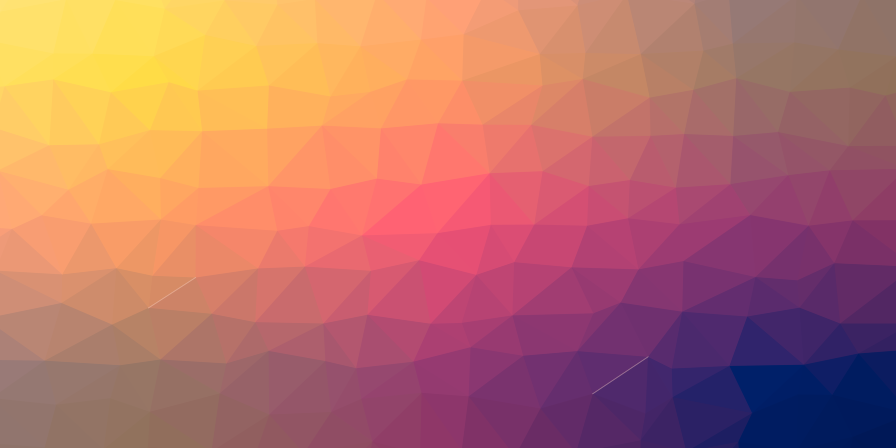
This background is drawn by a Shadertoy shader. Its source:

```glsl
// Low-poly sunset: a jittered lattice is split into flat triangles, each tinted
// at its centroid. One colour ramp runs rightward and again downward; the two
// are averaged in Lab space, giving muted greys in the opposite corners.

const vec2 CELL = vec2(0.118, 0.1);      // lattice spacing, in canvas heights
const vec2 JITTER = vec2(0.62, 0.52);    // vertex wander, in cells
const vec3 HAIRLINE = vec3(1.0, 0.85, 0.8);

// Ramp colours as Lab
const vec3 PALE_YELLOW = vec3(91.0, -1.0, 56.0);
const vec3 YELLOW = vec3(89.0, -2.0, 75.0);
const vec3 PINK = vec3(61.5, 66.0, 20.0);
const vec3 NAVY = vec3(16.0, 23.0, -46.0);
const vec3 DEEP_NAVY = vec3(11.0, 19.5, -39.0);

float hash(vec2 p) {
    return fract(sin(dot(p, vec2(127.1, 311.7))) * 43758.5453);
}

vec2 latticePoint(vec2 id) {
    vec2 offset = vec2(hash(id), hash(id + 19.7)) - 0.5;
    return (id + offset * JITTER) * CELL;
}

float ramp(float start, float end, float t) {
    return clamp((t - start) / (end - start), 0.0, 1.0);
}

vec3 sunsetLab(float t) {
    vec3 lab = mix(PALE_YELLOW, YELLOW, ramp(0.0, 0.167, t));
    lab = mix(lab, PINK, ramp(0.167, 0.49, t));
    lab = mix(lab, NAVY, ramp(0.49, 0.84, t));
    return mix(lab, DEEP_NAVY, ramp(0.84, 1.0, t));
}

vec3 labToRgb(vec3 lab) {
    float fy = (lab.x + 16.0) / 116.0;
    vec3 f = vec3(fy + lab.y / 500.0, fy, fy - lab.z / 200.0);
    vec3 xyz = mix((f - 0.1379) / 7.787, f * f * f, step(0.2069, f));
    xyz *= vec3(0.9505, 1.0, 1.089);
    vec3 lin = vec3(dot(xyz, vec3(3.2405, -1.5371, -0.4985)),
                    dot(xyz, vec3(-0.9693, 1.8760, 0.0416)),
                    dot(xyz, vec3(0.0556, -0.2040, 1.0572)));
    lin = clamp(lin, 0.0, 1.0);
    return mix(12.92 * lin, 1.055 * pow(lin, vec3(1.0 / 2.4)) - 0.055,
               step(0.0031, lin));
}

// Signed distance to the line a-b, positive on its left
float edgeDistance(vec2 p, vec2 a, vec2 b) {
    vec2 e = b - a, q = p - a;
    return (e.x * q.y - e.y * q.x) / length(e);
}

float segmentDistance(vec2 p, vec2 a, vec2 b) {
    vec2 e = b - a, q = p - a;
    return length(q - e * clamp(dot(q, e) / dot(e, e), 0.0, 1.0));
}

// Flat triangle colour weighted by coverage; the weight is kept in w
vec4 facet(vec2 p, vec2 a, vec2 b, vec2 c, float aspect, float blur) {
    float inside = min(edgeDistance(p, a, b),
                       min(edgeDistance(p, b, c), edgeDistance(p, c, a)));
    float cover = smoothstep(-blur, blur, inside);
    if (cover <= 0.0) return vec4(0.0);
    vec2 centre = (a + b + c) / 3.0;
    vec3 lab = 0.5 * (sunsetLab(centre.x / aspect) + sunsetLab(1.0 - centre.y));
    return vec4(labToRgb(lab), 1.0) * cover;
}

void mainImage(out vec4 fragColor, in vec2 fragCoord) {
    vec2 p = fragCoord / iResolution.y;
    float aspect = iResolution.x / iResolution.y;
    float blur = 0.6 / iResolution.y;
    vec2 home = floor(p / CELL);
    vec4 sum = vec4(0.0);
    float crack = 0.0;

    // Gather the facets of the surrounding quads
    for (int j = -1; j <= 1; j++)
    for (int i = -1; i <= 1; i++) {
        vec2 id = home + vec2(i, j);
        vec2 a = latticePoint(id);
        vec2 b = latticePoint(id + vec2(1.0, 0.0));
        vec2 c = latticePoint(id + vec2(1.0, 1.0));
        vec2 d = latticePoint(id + vec2(0.0, 1.0));

        // Turn the quad so that a-c is its shorter diagonal
        if (distance(b, d) < distance(a, c)) {
            vec2 first = a;
            a = b; b = c; c = d; d = first;
        }
        sum += facet(p, a, b, c, aspect, blur);
        sum += facet(p, a, c, d, aspect, blur);

        // A few seams show as pale hairlines
        float line = 1.0 - smoothstep(0.0, 0.001 + blur, segmentDistance(p, a, c));
        crack = max(crack, line * step(0.975, hash(id + 53.3)));
    }

    vec3 colour = sum.rgb / max(sum.w, 0.001);
    fragColor = vec4(mix(colour, HAIRLINE, 0.35 * crack), 1.0);
}
```
